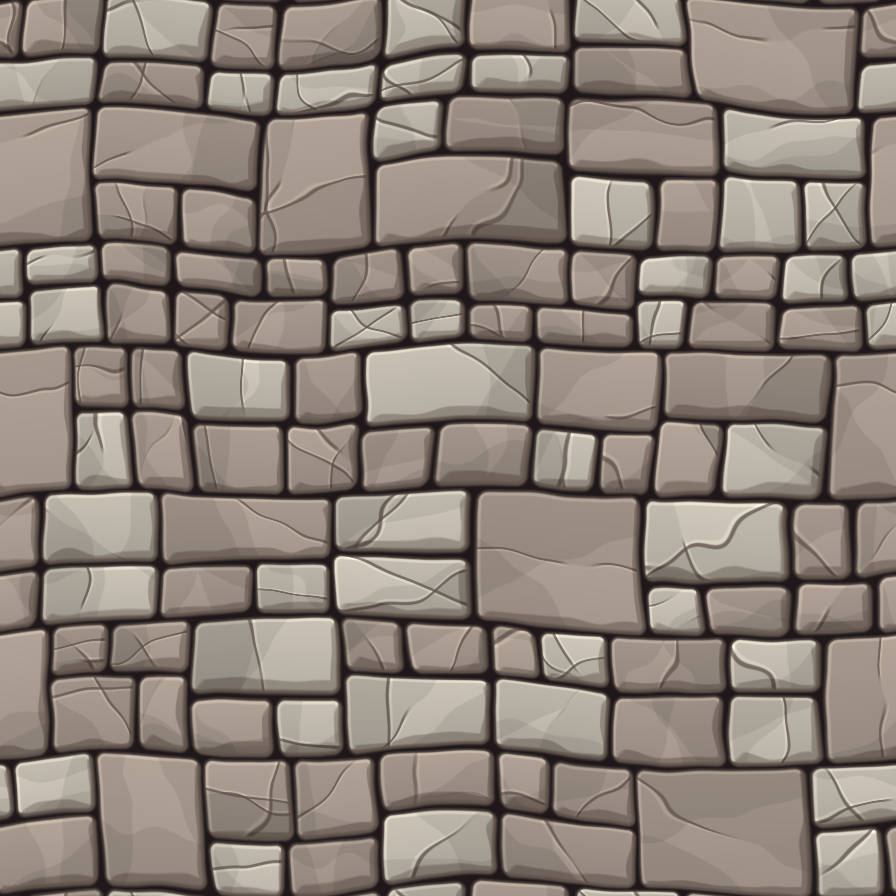
Write a Shadertoy shader that draws this texture.

```glsl
const float COURSES = 7.0;       // double-height courses down the canvas
const float COLUMNS = 6.0;       // blocks along each course
const float COURSE_JITTER = 0.25;
const float COLUMN_JITTER = 0.45;
const float BIG_STONES = 0.16;   // chance that a block spans its whole course
const float PALE_STONES = 0.43;
const float JOINT = 0.0012;      // half width of the joints
const float TAPER = 0.0035;
const float CORNER = 0.011;
const float BEVEL = 0.011;
const float WARP = 0.034;
const float ROUGHNESS = 0.004;
const float CRACK_CHANCE = 0.4;
const float CRACK_WIDTH = 0.0007;

const vec3 MORTAR = vec3(0.12, 0.09, 0.10);
const vec3 OUTLINE = vec3(0.26, 0.22, 0.21);
const vec3 PALE = vec3(0.785, 0.757, 0.705);
const vec3 BROWN = vec3(0.675, 0.62, 0.575);
const vec3 SHADE = vec3(0.80, 0.775, 0.77);
const vec3 CREVICE = vec3(0.37, 0.32, 0.29);

float hash(vec2 p) {
    return fract(sin(dot(p, vec2(127.1, 311.7))) * 43758.5453);
}

// Value noise that wraps after the given number of lattice cells
float noise(vec2 p, float period) {
    vec2 i = floor(p), f = fract(p);
    f = f * f * (3.0 - 2.0 * f);
    vec2 a = mod(i, period), b = mod(i + 1.0, period);
    return mix(mix(hash(a), hash(vec2(b.x, a.y)), f.x),
               mix(hash(vec2(a.x, b.y)), hash(b), f.x), f.y);
}

float edgeAt(float i, float count, float jitter, float seed) {
    return i + jitter * hash(vec2(mod(i, count), seed));
}

// Irregular interval around u: start, end, wrapped index
vec3 interval(float u, float count, float jitter, float seed) {
    float i = floor(u);
    if (u < edgeAt(i, count, jitter, seed)) i -= 1.0;
    return vec3(edgeAt(i, count, jitter, seed),
                edgeAt(i + 1.0, count, jitter, seed), mod(i, count));
}

// Bounds of the stone holding p; also returns its random seed
void findStone(vec2 p, out vec2 lo, out vec2 hi, out vec2 seed) {
    vec3 row = interval(p.y * COURSES, COURSES, COURSE_JITTER, 3.7);
    float shift = COLUMNS * hash(vec2(row.z, 8.3));
    vec3 col = interval(p.x * COLUMNS + shift, COLUMNS, COLUMN_JITTER, row.z + 20.0);
    lo = vec2((col.x - shift) / COLUMNS, row.x / COURSES);
    hi = vec2((col.y - shift) / COLUMNS, row.y / COURSES);
    seed = vec2(col.z, row.z) + 1.3;

    // Split into two layers, then split wide layers side by side
    if (hash(seed + 5.1) > BIG_STONES) {
        float y = mix(lo.y, hi.y, 0.38 + 0.24 * hash(seed + 6.2));
        if (p.y < y) hi.y = y;
        else { lo.y = y; seed += vec2(31.0, 17.0); }
    }
    vec2 size = hi - lo;
    if (size.x > size.y * (1.35 + 1.5 * hash(seed + 7.4))) {
        float x = mix(lo.x, hi.x, 0.36 + 0.28 * hash(seed + 9.6));
        if (p.x < x) hi.x = x;
        else { lo.x = x; seed += vec2(13.0, 41.0); }
    }
}

void mainImage(out vec4 fragColor, in vec2 fragCoord) {
    float px = 1.0 / iResolution.y;
    vec2 p = fragCoord * px;

    // Bend the courses and roughen the outlines
    p += WARP * (vec2(noise(p * 5.0, 5.0), noise(p * 5.0 + 2.4, 5.0)) - 0.5);
    p += ROUGHNESS * (vec2(noise(p * 26.0, 26.0), noise(p * 26.0 + 9.5, 26.0)) - 0.5);

    vec2 lo, hi, seed;
    findStone(p, lo, hi, seed);
    vec2 q = p - 0.5 * (lo + hi);
    vec2 halfSize = 0.5 * (hi - lo) - JOINT;

    // Tapered rounded box; depth grows inward from its edge
    vec2 lean = 2.0 * vec2(hash(seed + 1.1), hash(seed + 2.2)) - 1.0;
    halfSize -= TAPER * (0.5 * abs(lean) + 0.5 * lean * q.yx / halfSize.yx);
    vec2 corner = abs(q) - halfSize + CORNER;
    float depth = CORNER - length(max(corner, 0.0)) - min(max(corner.x, corner.y), 0.0);

    // Face tone with a soft fall-off downward
    vec3 color = hash(seed + 3.3) < PALE_STONES ? PALE : BROWN;
    color *= 0.97 + 0.06 * hash(seed + 4.4);
    color *= 0.97 + 0.05 * q.y / halfSize.y;

    // Chipped planes, some bordered by a crack and its lit lip
    for (float k = 0.0; k < 3.0; k++) {
        vec2 s = seed + 50.0 + 11.0 * k;
        float angle = 6.2832 * hash(s);
        float side = dot(q, vec2(cos(angle), sin(angle)))
                   + 0.026 * (noise(p * 23.0 + k * 7.0, 23.0) - 0.5)
                   + 0.8 * halfSize.y * (hash(s + 1.7) - 1.0);
        color *= 1.0 - 0.07 * smoothstep(-px, px, side);
        float shown = step(hash(s + 2.9), CRACK_CHANCE)
                    * smoothstep(0.25, 0.45, noise(p * 17.0 + k * 3.0, 17.0));
        float line = 1.0 - smoothstep(CRACK_WIDTH, CRACK_WIDTH + 1.5 * px, abs(side));
        float lip = 1.0 - smoothstep(CRACK_WIDTH, CRACK_WIDTH + 1.5 * px, abs(side + 0.0027));
        color *= 1.0 + 0.10 * lip * shown;
        color = mix(color, CREVICE, 0.75 * line * shown);
    }

    // Worn bevel on the lower and right sides, lit rim on the upper and left
    float lowSide = min(halfSize.y + q.y, 1.4 * (halfSize.x - q.x));
    float highSide = min(halfSize.y - q.y, halfSize.x + q.x);
    float wear = BEVEL * (0.45 + 1.1 * noise(p * 30.0, 30.0));
    float bevel = 1.0 - smoothstep(wear - 0.001, wear + 0.001 + px, min(lowSide, depth * 1.4));
    float lit = smoothstep(-0.004, 0.004, lowSide - highSide);
    color *= mix(vec3(1.0), SHADE, bevel * (1.0 - lit));
    float rim = smoothstep(0.002, 0.0035, depth) * (1.0 - smoothstep(0.0045, 0.0065, depth));
    color *= 1.0 + 0.14 * rim * lit;

    // Dark edge falling into the joint
    float edgeWidth = mix(0.0065, 0.003, lit);
    color = mix(CREVICE, color, smoothstep(0.3 * edgeWidth, edgeWidth, depth));
    color = mix(OUTLINE, color, smoothstep(0.0, 0.0022, depth));
    color = mix(MORTAR, color, smoothstep(-0.001 - px, 0.001, depth));
    fragColor = vec4(color, 1.0);
}
```
